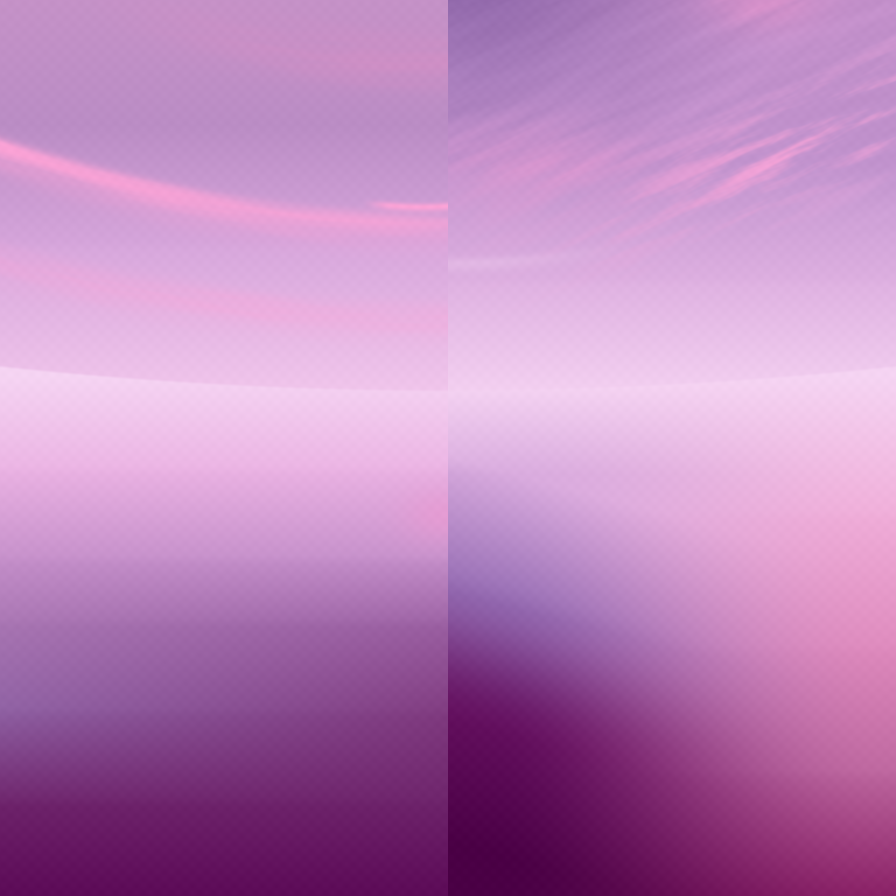
Give the GLSL for this texture, as a WebGL 1 fragment shader.

```glsl
precision highp float;
uniform vec2 u_resolution;

#define SEAM 0.5
#define HORIZON 0.435
#define HORIZON_BEND 0.108
#define HAZE vec3(0.96, 0.83, 0.95)
#define CLOUD_PINK vec3(1.0, 0.64, 0.84)
#define WISP_PINK vec3(0.90, 0.58, 0.80)
#define WISP_SLOPE 0.42
#define GRAIN 0.006

// Linear progress of v from a to b, limited to 0..1
float span(float a, float b, float v) {
  return clamp((v - a) / (b - a), 0.0, 1.0);
}

// Soft ridge with separate widths above and below its centre
float streak(float d, float above, float below) {
  float s = d / (d < 0.0 ? above : below);
  return exp(-s * s);
}

float glow(vec2 p, vec2 centre, vec2 radius) {
  vec2 d = (p - centre) / radius;
  return exp(-dot(d, d));
}

// Layered, warped sines in the range 0..1
float layeredSines(vec2 p) {
  float sum = 0.0, weight = 0.5;
  for (int i = 0; i < 5; i++) {
    sum += weight * sin(p.x + 1.7 * sin(p.y * 0.8 + float(i))) * sin(p.y + 1.3 * sin(p.x * 0.6));
    p = mat2(1.6, 0.7, -0.7, 1.6) * p + 2.3;
    weight *= 0.55;
  }
  return clamp(0.5 + 0.6 * sum, 0.0, 1.0);
}

// p.y is the depth measured down from the top
vec3 leftSky(vec2 p) {
  vec3 c = mix(vec3(0.77, 0.57, 0.78), vec3(0.73, 0.55, 0.77), span(0.0, 0.14, p.y));
  c = mix(c, vec3(0.84, 0.65, 0.86), span(0.14, 0.28, p.y));
  c = mix(c, vec3(0.94, 0.77, 0.92), span(0.27, HORIZON, p.y));
  float back = (SEAM - p.x) * (SEAM - p.x);
  float fibre = layeredSines(vec2(p.x * 14.0, (p.y + 0.36 * back) * 130.0));

  // Broad cloud band with a crisp upper edge
  float d = p.y - 0.246 + 0.34 * back;
  float fade = mix(1.0, 0.6, span(0.2, 0.5, p.x));
  c = mix(c, CLOUD_PINK, fade * streak(d, 0.008, 0.027) * (0.45 + 0.5 * fibre));
  c = mix(c, CLOUD_PINK, 0.45 * streak(d - 0.004, 0.005, 0.006) * fade);

  // Short bright dash and faint lower band
  float dash = streak(p.y - 0.228 - 0.003 * sin(p.x * 30.0), 0.004, 0.005);
  c = mix(c, CLOUD_PINK, 0.9 * dash * smoothstep(0.40, 0.44, p.x));
  d = p.y - 0.353 + 0.26 * back;
  c = mix(c, CLOUD_PINK, streak(d, 0.014, 0.025) * (0.18 + 0.32 * fibre));

  // Diffuse veil near the top
  d = p.y - 0.075 + 0.45 * back;
  return mix(c, vec3(0.86, 0.56, 0.77), streak(d, 0.035, 0.025) * span(0.1, 0.4, p.x) * (0.25 + 0.4 * fibre));
}

vec3 rightSky(vec2 p) {
  float side = span(SEAM, 1.0, p.x);
  vec3 c = mix(vec3(0.58, 0.42, 0.68), vec3(0.76, 0.56, 0.79), smoothstep(0.0, 0.8, side));
  c = mix(c, vec3(0.76, 0.58, 0.81), span(0.0, 0.20, p.y));
  c = mix(c, vec3(0.87, 0.69, 0.88), span(0.18, 0.32, p.y));
  c = mix(c, vec3(0.95, 0.81, 0.94), span(0.31, HORIZON, p.y));

  // Slanted wisps
  float across = p.y + WISP_SLOPE * (p.x - SEAM);
  float fibre = layeredSines(vec2(p.x * 16.0, across * 95.0));
  float cover = glow(vec2(p.x, across), vec2(0.92, 0.325), vec2(0.20, 0.055));
  c = mix(c, CLOUD_PINK, 0.85 * cover * smoothstep(0.35, 0.9, fibre));
  c = mix(c, WISP_PINK, 0.6 * glow(p, vec2(0.60, 0.19), vec2(0.14, 0.055)) * fibre);
  c = mix(c, WISP_PINK, 0.9 * glow(p, vec2(0.85, 0.0), vec2(0.06, 0.03)) * (0.4 + 0.6 * fibre));
  c += 0.035 * (fibre - 0.5) * (1.0 - span(0.15, 0.3, p.y));

  // Pale low streak
  float d = p.y - 0.294 + 0.5 * (p.x - SEAM) * (p.x - SEAM);
  return mix(c, HAZE, 0.3 * streak(d, 0.006, 0.009) * (1.0 - span(0.55, 0.70, p.x)));
}

vec3 leftWater(vec2 p) {
  float side = span(0.0, SEAM, p.x);
  vec3 c = mix(HAZE, vec3(0.92, 0.70, 0.89), span(0.42, 0.53, p.y));
  c = mix(c, vec3(0.77, 0.56, 0.79), span(0.52, 0.63, p.y));
  c = mix(c, mix(vec3(0.66, 0.46, 0.70), vec3(0.61, 0.38, 0.64), side), span(0.62, 0.70, p.y));
  c = mix(c, mix(vec3(0.56, 0.38, 0.64), vec3(0.50, 0.23, 0.50), side), span(0.69, 0.80, p.y));
  c = mix(c, vec3(0.43, 0.14, 0.42), span(0.79, 0.90, p.y));
  c = mix(c, vec3(0.36, 0.04, 0.34), span(0.89, 1.0, p.y));
  return mix(c, vec3(0.92, 0.60, 0.82), 0.65 * glow(p, vec2(0.495, 0.575), vec2(0.045, 0.03)));
}

vec3 rightWater(vec2 p) {
  float side = span(SEAM, 1.0, p.x);
  // The dark water recedes towards the warm right side
  vec3 cool = mix(HAZE, vec3(0.85, 0.67, 0.87), span(0.43, 0.53, p.y));
  float depth = p.y - 0.13 * side;
  cool = mix(cool, vec3(0.58, 0.42, 0.70), span(0.51, 0.66, depth));
  cool = mix(cool, vec3(0.39, 0.06, 0.37), smoothstep(0.63, 0.81, depth));
  cool = mix(cool, vec3(0.29, 0.0, 0.27), span(0.79, 0.94, depth));
  vec3 warm = mix(HAZE, vec3(0.94, 0.68, 0.85), span(0.42, 0.58, p.y));
  warm = mix(warm, vec3(0.87, 0.54, 0.74), span(0.57, 0.73, p.y));
  warm = mix(warm, vec3(0.74, 0.40, 0.62), span(0.72, 0.87, p.y));
  warm = mix(warm, vec3(0.54, 0.13, 0.40), span(0.86, 1.0, p.y));
  return mix(cool, warm, smoothstep(0.1, 1.0, side));
}

void main() {
  vec2 p = gl_FragCoord.xy / u_resolution;
  p.y = 1.0 - p.y;
  vec2 pixel = 1.0 / u_resolution;
  float fromSeam = p.x - SEAM;
  float horizon = HORIZON - HORIZON_BEND * fromSeam * fromSeam;
  float rightHalf = smoothstep(-0.5 * pixel.x, 0.5 * pixel.x, fromSeam);
  float water = smoothstep(-pixel.y, pixel.y + 0.002, p.y - horizon);
  vec3 sky = mix(leftSky(p), rightSky(p), rightHalf);
  vec3 sea = mix(leftWater(p), rightWater(p), rightHalf);
  vec3 colour = mix(sky, sea, water);
  colour += GRAIN * sin(p.x * 402.0) * sin(p.y * 402.0);
  gl_FragColor = vec4(clamp(colour, 0.0, 1.0), 1.0);
}
```
